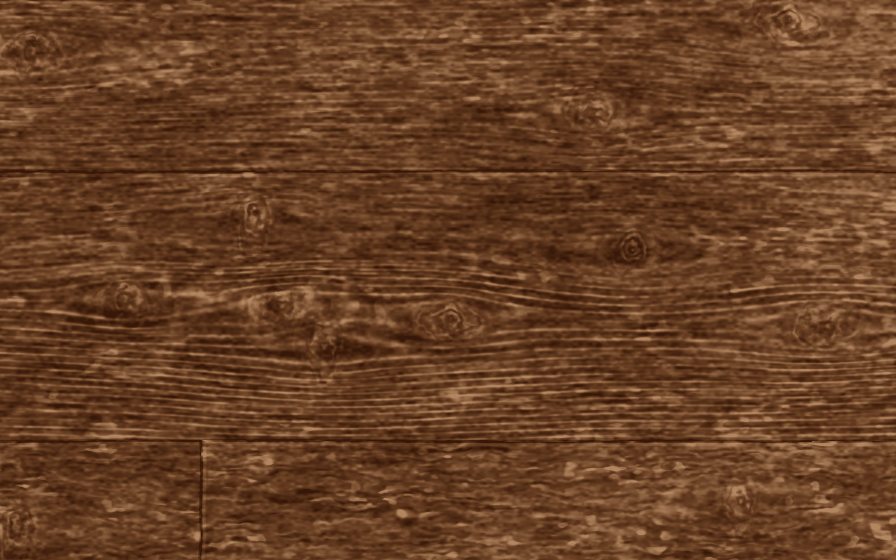
Reproduce this texture procedurally as a Shadertoy shader.

```glsl
// Worn brown timber: three broad horizontal planks, the lowest one butt-jointed.
// Staggered streak noise makes the grain; each knot bends it aside and adds
// broken rings. Wear patches, pale flecks and a soft light vary the tone.

const vec3 DARK_STAIN = vec3(0.215, 0.092, 0.030);
const vec3 MID_BROWN = vec3(0.405, 0.243, 0.132);
const vec3 WORN_TAN = vec3(0.700, 0.525, 0.375);
const float UPPER_SEAM = 0.694;
const float LOWER_SEAM = 0.2125;
const float BUTT_JOINT = 0.358;
const float SEAM_WIDTH = 0.0026;
const float RIDGE_COUNT = 72.0;
const float KNOT_SIZE = 0.042;
const float CREST = 0.497;
const float TAU = 6.2831853;

float hash(vec2 p) {
    vec3 q = fract(vec3(p.xyx) * 0.1031);
    q += dot(q, q.yzx + 33.33);
    return fract((q.x + q.y) * q.z);
}

float noise(vec2 p) {
    vec2 i = floor(p), f = fract(p);
    f = f * f * (3.0 - 2.0 * f);
    return mix(mix(hash(i), hash(i + vec2(1, 0)), f.x),
               mix(hash(i + vec2(0, 1)), hash(i + vec2(1, 1)), f.x), f.y);
}

float fbm(vec2 p) {
    float sum = 0.0, amp = 0.53;
    for (int i = 0; i < 4; i++) {
        sum += amp * noise(p);
        p = p * 2.03 + 7.1;
        amp *= 0.5;
    }
    return sum;
}

// Noise whose rows start at random offsets, so streak ends never line up.
float streak(vec2 p) {
    float row = floor(p.y), f = smoothstep(0.0, 1.0, p.y - row);
    float a = noise(vec2(p.x + 9.0 * hash(vec2(row, 3.0)), row));
    float b = noise(vec2(p.x + 9.0 * hash(vec2(row + 1.0, 3.0)), row + 1.0));
    return mix(a, b, f);
}

// A drifting row of knots: shifts the grain height, gathers ring tone and coverage.
void knotRow(vec2 p, vec2 start, vec2 pitch, vec2 drift, vec2 squeeze, int count,
             inout float grain, inout float rings, inout float cover) {
    for (int i = 0; i < count; i++) {
        float k = float(i);
        vec2 d = p - start - pitch * k - drift * k * vec2(k, sin(2.1 * k - 4.85));
        float size = KNOT_SIZE * (0.8 + 0.4 * hash(start * 91.0 + k));
        vec2 e = d * vec2(0.42, 1.0);
        grain -= 0.9 * d.y * size * size / (dot(e, e) + size * size);

        float r = length(d * squeeze) / size;
        r += 0.8 * (fbm(d * 40.0 + k * 9.0 + 20.0) - 0.5);
        float here = exp(-1.3 * r * r);
        float broken = noise(d * squeeze.yx * vec2(130.0, 110.0) + 50.0);
        rings += here * (1.0 * broken * sin(r * 17.0) + 0.9 * (broken - 0.38));
        cover = max(cover, here);
    }
}

// Dark groove with a lit lip on its lower or right side.
float groove(float d, float px) {
    float w = max(SEAM_WIDTH, px * 0.8);
    float core = 1.0 - smoothstep(w * 0.3, w * 1.6, abs(d));
    float lip = 1.0 - smoothstep(w * 0.5, w * 1.8, abs(d + 2.3 * w));
    return 0.16 * lip - 0.34 * core;
}

void mainImage(out vec4 fragColor, in vec2 fragCoord) {
    vec2 p = fragCoord / iResolution.y;
    float px = 1.0 / iResolution.y;

    // Planks
    float sway = 0.004 * (noise(vec2(p.x * 5.0, 3.0)) - 0.5);
    float upper = p.y - UPPER_SEAM - sway;
    float lower = p.y - LOWER_SEAM + sway;
    float joint = p.x - BUTT_JOINT - 0.004 * (noise(vec2(p.y * 22.0, 8.0)) - 0.5);
    bool top = upper > 0.0, bottom = lower < 0.0;
    float plank = top ? 0.0 : (!bottom ? 1.0 : (joint < 0.0 ? 2.0 : 3.0));

    // Knots
    float grain = p.y, rings = 0.0, cover = 0.0;
    vec2 flat_ = vec2(0.75, 1.0), tall = vec2(1.1, 0.65), still = vec2(0.0);
    if (top) {
        knotRow(p, vec2(0.06, 0.906), vec2(1.339, -0.343), vec2(-0.332, -0.613), flat_, 3, grain, rings, cover);
    } else if (bottom) {
        knotRow(p, vec2(0.031, 0.052), vec2(1.292, 0.052), still, tall, 2, grain, rings, cover);
    } else {
        knotRow(p, vec2(0.225, 0.464), vec2(0.267, 0.0), vec2(0.0116, 0.03), flat_, 5, grain, rings, cover);
        knotRow(p, vec2(0.454, 0.604), vec2(0.125, -0.225), still, tall, 2, grain, rings, cover);
    }

    // Grain: ridges, long lines, short fibres, specks and pale flecks
    vec2 shift = vec2(plank * 17.3, plank * 5.7) + 3.0;
    grain += 0.010 * (fbm(vec2(p.x * 3.0, p.y * 7.0) + shift) - 0.5);
    if (bottom) grain += 0.016 * (fbm(p * vec2(24.0, 40.0) + shift) - 0.5);
    float bold = top ? 0.4 : (bottom ? 0.1 : 1.0 - 0.85 * smoothstep(0.48, 0.53, grain));
    float phase = TAU * RIDGE_COUNT * grain + 8.0 * noise(vec2(p.x * 1.1, grain * 13.0) + shift);
    float ridge = pow(0.5 + 0.5 * sin(phase), 3.0) - 0.31;
    ridge *= 0.3 + 1.4 * streak(vec2(p.x * 12.0, grain * 60.0) + shift);
    float lines = streak(vec2(p.x * 11.0, grain * 165.0) + shift) - 0.5;
    float fibre = streak(vec2(p.x * 42.0, grain * 195.0) + shift) - 0.5;
    float speck = streak(p * vec2(120.0, 190.0) + shift) - 0.5;
    float wear = fbm(p * vec2(3.2, 8.0) + shift + 2.0) - 0.5;
    float scuff = smoothstep(0.42, 0.72, fbm(p * vec2(9.0, 18.0) + shift + 31.0));
    float fleck = smoothstep(0.58, 0.85, streak(vec2(p.x * 50.0, grain * 125.0) + shift + 60.0));

    float figure = 0.36 * lines + 0.33 * bold * ridge;
    float tone = 0.405 + figure * (1.0 - 0.7 * cover) + 0.38 * rings;
    tone += (0.32 + 0.22 * scuff) * fibre + 0.30 * speck + 0.34 * wear + 0.04 * scuff;
    tone += fleck * (0.10 + 0.20 * scuff) * (bottom ? 1.4 : 1.0);
    float crest = (grain - CREST) / 0.0032;
    if (plank == 1.0) tone += 0.24 * exp(-crest * crest) * (1.0 - smoothstep(0.9, 1.25, p.x));

    // Broad light and joints
    tone += 0.11 * smoothstep(0.9, 1.6, p.x) + (top ? 0.025 : -0.02);
    tone -= 0.03 * (1.0 - smoothstep(0.0, 0.5, p.x));
    tone += groove(upper, px) + groove(lower, px);
    if (bottom) tone += groove(-joint, px);

    tone = clamp(tone, 0.0, 1.0);
    vec3 color = mix(DARK_STAIN, MID_BROWN, min(tone / 0.45, 1.0));
    color = mix(color, WORN_TAN, clamp((tone - 0.45) / 0.55, 0.0, 1.0));
    fragColor = vec4(color, 1.0);
}
```
